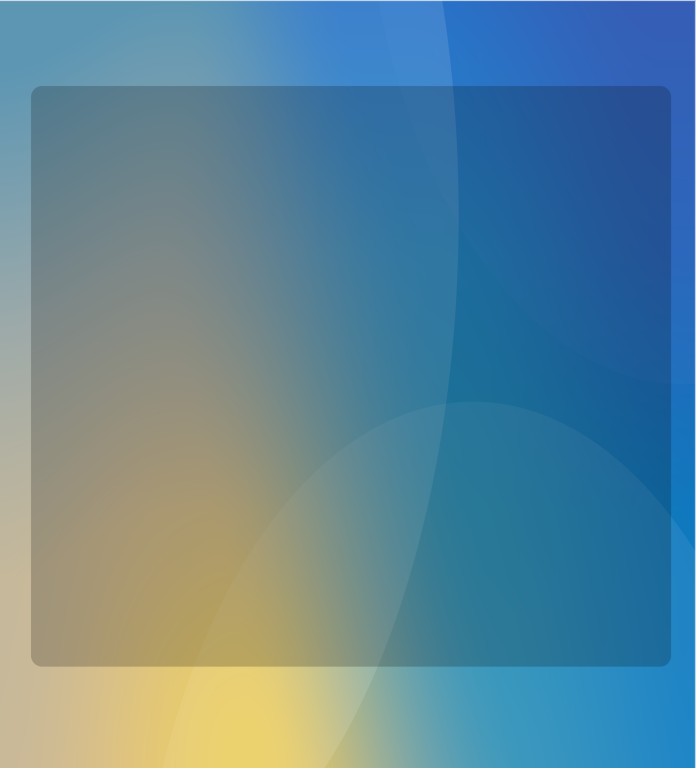
This background is drawn by a Shadertoy shader. Its source:

```glsl
// Four evenly spaced colour stops along t
vec3 ramp(vec3 a, vec3 b, vec3 c, vec3 d, float t) {
    float s = clamp(t, 0.0, 1.0) * 3.0;
    vec3 color = mix(a, b, clamp(s, 0.0, 1.0));
    color = mix(color, c, clamp(s - 1.0, 0.0, 1.0));
    return mix(color, d, clamp(s - 2.0, 0.0, 1.0));
}

// Approximate signed distance to an ellipse
float ellipseDistance(vec2 p, vec2 center, vec2 radii) {
    vec2 q = (p - center) / radii;
    float k = length(q);
    return k * (k - 1.0) / max(length(q / radii), 1e-4);
}

float roundedBoxDistance(vec2 p, vec2 center, vec2 halfSize, float radius) {
    vec2 q = abs(p - center) - halfSize + radius;
    return length(max(q, 0.0)) + min(max(q.x, q.y), 0.0) - radius;
}

float coverage(float dist, float softness) {
    return 1.0 - smoothstep(-softness, softness, dist);
}

float glow(vec2 p, vec2 center, vec2 radii) {
    vec2 q = (p - center) / radii;
    return exp(-dot(q, q));
}

vec3 backdrop(vec2 p) {
    float depth = 1.0 - p.y;

    // Teal to sand on the left, cooler along the outer edge
    float edge = 1.0 - smoothstep(0.0, 0.22, p.x);
    vec3 sand = ramp(vec3(0.28, 0.535, 0.665), vec3(0.56, 0.62, 0.62),
                     vec3(0.785, 0.695, 0.54), vec3(0.83, 0.7, 0.52), depth - 0.09 * edge);
    sand = mix(sand, vec3(0.55, 0.64, 0.65), 0.22 * edge * smoothstep(0.35, 0.9, depth));
    vec3 gold = vec3(0.915, 0.79, 0.3);
    sand = mix(sand, gold, 0.95 * glow(p, vec2(0.32, 0.015), vec2(0.17, 0.28)));

    // Blue through the middle, violet to azure on the right
    vec3 blue = ramp(vec3(0.14, 0.44, 0.776), vec3(0.135, 0.53, 0.77),
                     vec3(0.14, 0.56, 0.72), vec3(0.19, 0.57, 0.72), depth);
    vec3 violet = ramp(vec3(0.2, 0.355, 0.7), vec3(0.155, 0.395, 0.725),
                       vec3(0.06, 0.47, 0.745), vec3(0.05, 0.485, 0.765), depth);

    // The warm boundary bends right and widens as it descends
    float boundary = 0.345 + 0.1 * depth + 0.075 * depth * depth;
    float spread = mix(0.11, 0.19, smoothstep(0.0, 0.4, depth)) - 0.02 * depth * depth;
    vec3 color = mix(sand, blue, smoothstep(boundary - spread, boundary + spread, p.x));
    float slant = p.x + 0.1 * (0.4 - depth);
    return mix(color, violet, smoothstep(0.57, 0.9, slant));
}

void mainImage(out vec4 fragColor, in vec2 fragCoord) {
    vec2 canvas = vec2(0.909, 1.0);
    vec2 p = fragCoord / iResolution.xy * canvas;
    float softness = 0.7 / iResolution.y;
    vec3 white = vec3(1.0);
    vec3 paleBlue = vec3(0.38, 0.56, 0.9);
    vec3 color = backdrop(p);

    // Translucent ellipses
    float upperRight = ellipseDistance(p, vec2(0.892, 1.229), vec2(0.419, 0.729));
    float left = ellipseDistance(p, vec2(0.178, 0.72), vec2(0.421, 0.887));
    float lower = ellipseDistance(p, vec2(0.618, -0.32), vec2(0.443, 0.797));
    color = mix(color, paleBlue, 0.065 * coverage(upperRight, softness));
    color = mix(color, white, 0.115 * coverage(left, softness));
    color = mix(color, white, 0.068 * coverage(lower, softness));

    // Dark rounded panel
    float panel = roundedBoxDistance(p, vec2(0.4585, 0.51), vec2(0.418, 0.378), 0.0145);
    color *= 1.0 - 0.2 * coverage(panel, softness);

    // Thin pale rim along the top and right
    vec2 inset = canvas - p;
    float rim = coverage(min(inset.x, inset.y) - 0.0014, softness);
    color = mix(color, white, 0.7 * rim);

    fragColor = vec4(color, 1.0);
}
```
